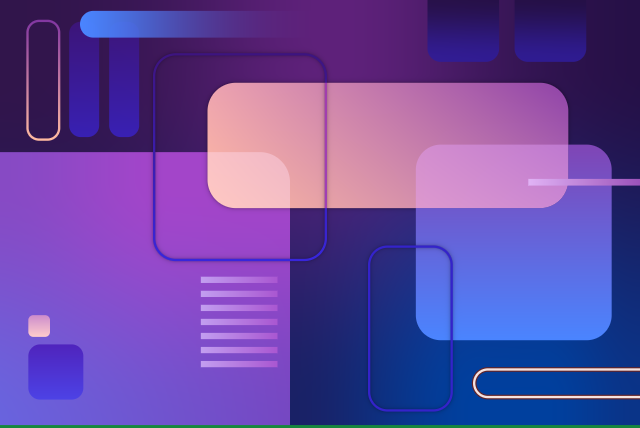
Give the GLSL for this background, as a WebGL 1 fragment shader.

```glsl
precision highp float;
// Overlapping translucent rounded cards, outlines and bars on a violet-to-blue gradient.

uniform vec2 u_resolution;

// Layout grid that spans the whole canvas, origin at the top left.
const vec2 GRID = vec2(768.0, 512.0);

// Boxes are left, top, right, bottom.
const vec4 PANEL = vec4(-40.0, 182.0, 348.0, 580.0);
const vec4 PEACH_CARD = vec4(249.0, 99.0, 682.0, 249.0);
const vec4 BLUE_CARD = vec4(499.0, 173.0, 734.0, 407.0);
const vec4 LARGE_FRAME = vec4(185.0, 65.0, 391.0, 311.0);
const vec4 SMALL_FRAME = vec4(443.0, 295.0, 542.0, 491.0);
const vec4 TALL_PILL = vec4(33.0, 25.0, 71.0, 167.0);
const vec4 LONG_PILL = vec4(96.0, 13.0, 425.0, 45.0);
const vec4 CREAM_PILL = vec4(569.0, 442.0, 840.0, 475.0);
const vec4 SIDE_BAR = vec4(634.0, 214.0, 800.0, 222.0);
const vec4 SMALL_TILE = vec4(34.0, 377.0, 60.0, 403.0);
const vec4 BLUE_TILE = vec4(34.0, 412.0, 100.0, 478.0);
const vec4 FIRST_COLUMN = vec4(83.0, 26.0, 119.0, 164.0);
const vec4 FIRST_TAB = vec4(513.0, -40.0, 599.0, 74.0);
const vec4 FIRST_STRIPE = vec4(241.0, 331.0, 333.0, 338.5);
const float COLUMN_STEP = 48.0;
const float TAB_STEP = 104.5;
const float STRIPE_STEP = 16.8;
const float STROKE = 1.4;

const vec3 PLUM = vec3(0.19, 0.08, 0.29);
const vec3 MAGENTA = vec3(0.37, 0.13, 0.48);
const vec3 NIGHT = vec3(0.14, 0.06, 0.27);
const vec3 INDIGO = vec3(0.24, 0.08, 0.50);
const vec3 NAVY = vec3(0.10, 0.13, 0.40);
const vec3 OCEAN = vec3(0.00, 0.25, 0.62);
const vec3 ORCHID = vec3(0.64, 0.27, 0.79);
const vec3 PERIWINKLE = vec3(0.41, 0.39, 0.87);
const vec3 AZURE = vec3(0.29, 0.52, 1.00);
const vec3 ELECTRIC = vec3(0.22, 0.15, 0.86);
const vec3 PEACH = vec3(1.00, 0.73, 0.63);
const vec3 LILAC = vec3(0.76, 0.62, 0.94);
const vec3 BLUSH = vec3(1.00, 0.86, 0.94);
const vec3 CREAM = vec3(0.96, 0.89, 0.88);
const vec3 RUST = vec3(0.38, 0.14, 0.16);
const vec3 GREEN = vec3(0.09, 0.53, 0.24);

float pixel; // size of one screen pixel in grid units

// Signed distance to a rounded box.
float box(vec2 p, vec4 b, float radius) {
  vec2 q = abs(p - 0.5 * (b.xy + b.zw)) - 0.5 * (b.zw - b.xy) + radius;
  return length(max(q, 0.0)) + min(max(q.x, q.y), 0.0) - radius;
}

float fill(float d) { return clamp(0.5 - d / pixel, 0.0, 1.0); }

float stroke(float d, float halfWidth) { return fill(abs(d) - halfWidth); }

float glow(float d, float size) { return exp(-max(d, 0.0) / size); }

// Position inside a box, from 0 to 1 on both axes.
vec2 within(vec2 p, vec4 b) { return clamp((p - b.xy) / (b.zw - b.xy), 0.0, 1.0); }

vec3 backdrop(vec2 t) {
  float center = exp(-pow((t.x - 0.52) / 0.26, 2.0));
  vec3 top = mix(mix(PLUM, NIGHT, t.x), MAGENTA, center);
  vec3 bottom = mix(NAVY, OCEAN, smoothstep(0.45, 0.75, t.x));
  bottom = mix(bottom, NAVY, 0.4 * smoothstep(0.85, 1.0, t.x));
  return mix(top, bottom, smoothstep(0.15, 0.95, t.y));
}

void main() {
  vec2 uv = gl_FragCoord.xy / u_resolution;
  vec2 p = vec2(uv.x, 1.0 - uv.y) * GRID;
  pixel = GRID.y / u_resolution.y;
  vec3 color = backdrop(p / GRID);

  // Dark columns and hanging tabs, in pairs
  for (int i = 0; i < 2; i++) {
    vec2 q = p - vec2(float(i) * COLUMN_STEP, 0.0);
    vec3 tint = mix(INDIGO, ELECTRIC, 0.75 * within(q, FIRST_COLUMN).y);
    color = mix(color, tint, 0.85 * fill(box(q, FIRST_COLUMN, 14.0)));
    q = p - vec2(float(i) * TAB_STEP, 0.0);
    tint = mix(NIGHT, ELECTRIC, 0.55 * smoothstep(0.3, 1.0, within(q, FIRST_TAB).y));
    color = mix(color, tint, 0.9 * fill(box(q, FIRST_TAB, 16.0)));
  }

  // Pills in the upper left
  float fade = within(p, LONG_PILL).x;
  vec3 pillTint = mix(AZURE, MAGENTA, smoothstep(0.0, 0.9, fade));
  color = mix(color, pillTint, (1.0 - 0.85 * fade) * fill(box(p, LONG_PILL, 16.0)));
  vec3 rim = mix(ORCHID * 0.8, PEACH, within(p, TALL_PILL).y);
  color = mix(color, rim, stroke(box(p, TALL_PILL, 14.0), STROKE));

  // Large left panel
  float panel = fill(box(p, PANEL, 36.0));
  vec2 t = within(p, vec4(0.0, 182.0, 348.0, 512.0));
  vec3 panelTint = mix(mix(vec3(0.53, 0.29, 0.77), ORCHID, smoothstep(0.0, 0.6, t.x)),
                       mix(PERIWINKLE, vec3(0.46, 0.28, 0.76), t.x), smoothstep(0.1, 1.0, t.y));
  color = mix(color, panelTint, panel);

  // Peach card, lighter where it crosses the panel
  float d = box(p, PEACH_CARD, 34.0);
  float peach = fill(d);
  t = within(p, PEACH_CARD);
  vec3 peachTint = mix(mix(vec3(0.93, 0.64, 0.69), PEACH, t.y),
                       mix(vec3(0.56, 0.26, 0.66), vec3(0.72, 0.45, 0.70), t.y), t.x);
  color *= 1.0 - 0.25 * glow(d, 2.0);
  color = mix(color, mix(peachTint, BLUSH, 0.42 * panel), peach);

  // Blue card, tinted where it crosses the peach card
  vec3 cardTint = mix(vec3(0.50, 0.27, 0.71), AZURE, within(p, BLUE_CARD).y);
  cardTint = mix(cardTint, mix(color, vec3(0.90, 0.64, 1.0), 0.42), peach);
  color = mix(color, cardTint, fill(box(p, BLUE_CARD, 30.0)));

  // Thin frames with a soft shadow
  float large = box(p, LARGE_FRAME, 26.0);
  float small = box(p, SMALL_FRAME, 22.0);
  color *= 1.0 - 0.2 * glow(abs(min(large, small)) - STROKE, 2.0);
  vec3 frameTint = mix(INDIGO, ELECTRIC, within(p, LARGE_FRAME).y);
  frameTint = mix(frameTint, vec3(0.70, 0.27, 0.70), 0.85 * peach);
  color = mix(color, frameTint, stroke(large, STROKE));
  color = mix(color, ELECTRIC * 0.92, stroke(small, STROKE));

  // Stripes and side bar
  for (int i = 0; i < 7; i++) {
    vec2 q = p - vec2(0.0, float(i) * STRIPE_STEP);
    vec3 tint = mix(LILAC, ORCHID, 0.8 * within(q, FIRST_STRIPE).x);
    color = mix(color, tint, fill(box(q, FIRST_STRIPE, 0.0)));
  }
  vec3 barTint = mix(vec3(0.88, 0.70, 0.96), ORCHID * 0.85, within(p, SIDE_BAR).x);
  color = mix(color, barTint, fill(box(p, SIDE_BAR, 0.0)));

  // Tiles, cream pill and base line
  vec3 tileTint = mix(vec3(0.80, 0.55, 0.80), vec3(1.0, 0.80, 0.80), within(p, SMALL_TILE).y);
  color = mix(color, tileTint, fill(box(p, SMALL_TILE, 6.0)));
  tileTint = mix(vec3(0.31, 0.14, 0.74), vec3(0.30, 0.26, 0.90), within(p, BLUE_TILE).y);
  color = mix(color, tileTint, fill(box(p, BLUE_TILE, 14.0)));
  d = box(p, CREAM_PILL, 16.5);
  color = mix(color, RUST, stroke(d, 2.8));
  color = mix(color, CREAM, stroke(d, STROKE));
  color = mix(color, GREEN, fill(508.5 - p.y));

  gl_FragColor = vec4(color, 1.0);
}
```
